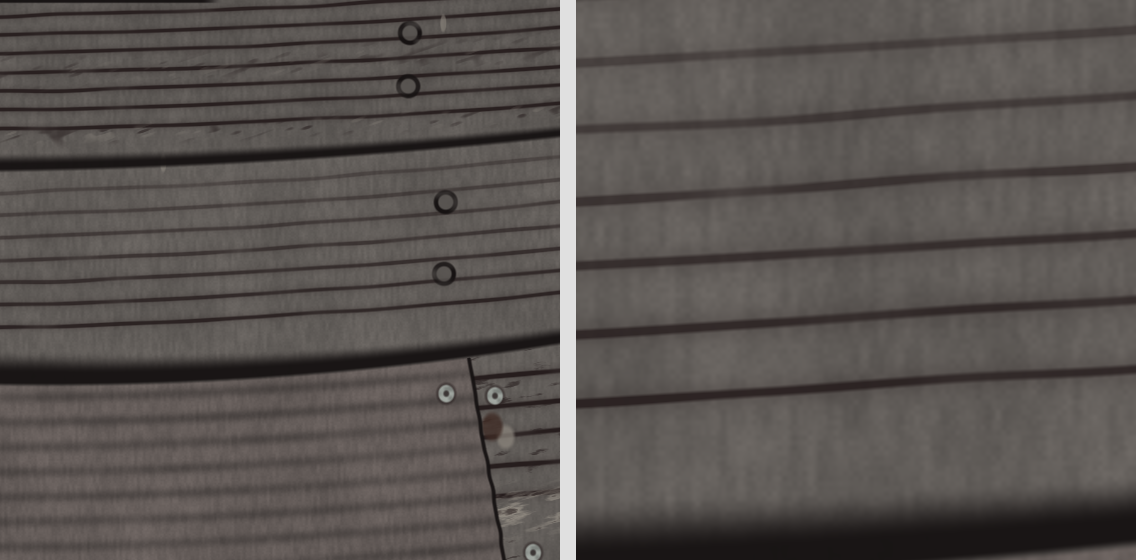
Left, the full canvas; right, a detail of the centre.
Write a WebGL 2 fragment shader that draws this texture.

```glsl
#version 300 es
precision highp float;
uniform vec2 u_resolution;
out vec4 outColor;

const vec3 GREY_WOOD = vec3(0.395, 0.377, 0.362);
const vec3 WARM_WOOD = vec3(0.405, 0.372, 0.360);
const vec3 GROOVE_DARK = vec3(0.150, 0.115, 0.115);
const vec3 GAP_DARK = vec3(0.085, 0.070, 0.070);
const vec3 PALE_WEAR = vec3(0.560, 0.535, 0.500);
const vec3 STEEL = vec3(0.560, 0.580, 0.560);
const vec3 KNOT_BROWN = vec3(0.240, 0.165, 0.140);

float hash(vec2 p) {
  vec3 h = fract(p.xyx * 0.1031);
  h += dot(h, h.yzx + 33.33);
  return fract((h.x + h.y) * h.z);
}

float noise(vec2 p) {
  vec2 i = floor(p), f = fract(p);
  f = f * f * (3.0 - 2.0 * f);
  return mix(mix(hash(i), hash(i + vec2(1, 0)), f.x),
             mix(hash(i + vec2(0, 1)), hash(i + vec2(1, 1)), f.x), f.y);
}

float fbm(vec2 p) {
  float sum = 0.0, gain = 0.5;
  for (int i = 0; i < 4; i++) {
    sum += gain * noise(p);
    p = p * 2.03 + 17.0;
    gain *= 0.5;
  }
  return sum;
}

// Rise of a bowed board edge along x
float bow(float x, float linear, float square) {
  return x * (linear + square * x);
}

// One when x lies between lo and hi
float within(float x, float lo, float hi) {
  return step(lo, x) * step(x, hi);
}

// Cut lines at multiples of spacing, for indices 0 to last
float grooves(float v, float x, float spacing, float halfWidth, float last, float blur) {
  float index = floor(v / spacing + 0.5);
  v += 0.004 * (noise(vec2(x * 9.0, index * 7.3)) - 0.5);
  float d = abs(v - index * spacing);
  float wear = 0.55 + 0.6 * noise(vec2(x * 14.0, index * 3.7 + 40.0));
  float line = 1.0 - smoothstep(halfWidth * 0.25, halfWidth + blur, d);
  float halo = 0.22 * exp(-d * d / (halfWidth * halfWidth * 6.0));
  return min(line * wear + halo, 1.0) * within(index, -0.5, last + 0.5);
}

// Soft shadow above a crisp lower edge, d being the depth past that edge
float gapShadow(float d, float width, float blur) {
  return smoothstep(-width, -0.35 * width, d) * (1.0 - smoothstep(-0.005, 0.002 + blur, d));
}

float ring(vec2 p, float radius, float halfWidth, float blur) {
  return 1.0 - smoothstep(halfWidth * 0.4, halfWidth + blur, abs(length(p) - radius));
}

float disc(vec2 p, float radius, float blur) {
  return 1.0 - smoothstep(radius - 0.003, radius + blur, length(p));
}

void main() {
  vec2 uv = gl_FragCoord.xy / u_resolution;
  float blur = 1.0 / u_resolution.y;
  float x = uv.x, y = 1.0 - uv.y;
  vec2 p = vec2(x, y);

  // Board regions
  float upperEdge = 0.306 - bow(x, 0.015, 0.046);
  float lowerEdge = 0.6875 - bow(x, -0.015, 0.088);
  float seam = x - 0.836 - 0.179 * (y - 0.635) - 0.004 * (noise(vec2(y * 40.0, 2.0)) - 0.5);
  float below = smoothstep(-0.002, 0.002, y - lowerEdge);
  float top = 1.0 - smoothstep(-0.002, 0.002, y - upperEdge);
  float middle = (1.0 - top) * (1.0 - below);
  float right = below * smoothstep(-blur, blur, seam);
  float left = below - right;

  // Weathered wood with short upright fibres
  vec3 color = mix(GREY_WOOD, WARM_WOOD, left);
  color *= 0.88 + 0.2 * fbm(vec2(x * 12.0, y * 9.0));
  color *= 0.94 + 0.12 * noise(p * vec2(190.0, 55.0));
  color *= 0.97 + 0.06 * noise(p * 330.0);
  color *= 1.0 - 0.06 * top;

  // Sharp grooves, different for each board
  float topV = y + bow(x, 0.016, 0.030) - 0.0286;
  float middleV = y + bow(x, 0.025, 0.038) - 0.3438;
  float rightV = y + 0.09 * (x - 0.91) - 0.671;
  float cut = top * 0.95 * grooves(topV, x, 0.0337, 0.0034, 6.0, blur);
  cut += middle * mix(0.4, 0.9, clamp(middleV / 0.24, 0.0, 1.0))
       * grooves(middleV, x, 0.0403, 0.0036, 6.0, blur);
  cut += right * grooves(rightV, x, 0.0530, 0.0048, 4.0, blur);
  color = mix(color, GROOVE_DARK, cut);

  // Rounded ridges on the lower left board
  float ridge = 0.5 + 0.5 * cos(6.28319 * (y + bow(x, 0.005, 0.055) - 0.710) / 0.0445);
  color *= 1.0 - left * ridge * ridge * (0.14 + 0.12 * noise(p * vec2(6.0, 20.0)));

  // Slanted chips on the top board
  float chipBand = exp(-pow((topV - 0.215) / 0.014, 2.0)) + 0.6 * exp(-pow((topV - 0.10) / 0.025, 2.0));
  float chip = noise(vec2(x * 30.0 - y * 24.0, y * 110.0 + x * 40.0));
  color = mix(color, GROOVE_DARK, 0.6 * top * chipBand * smoothstep(0.68, 0.95, chip));
  color = mix(color, PALE_WEAR, 0.3 * top * chipBand * smoothstep(0.25, 0.05, chip));

  // Split, pale wear and knot on the lower right board
  float splinter = fbm(vec2(x * 22.0, (y + 0.2 * x) * 95.0));
  float wornBand = exp(-pow((rightV - 0.245) / 0.035, 2.0));
  color = mix(color, PALE_WEAR, right * wornBand * smoothstep(0.40, 0.62, splinter));
  color = mix(color, GROOVE_DARK, 0.6 * right * smoothstep(0.60, 0.75, splinter));
  vec2 knot = (p - vec2(0.879, 0.762)) * vec2(1.0, 0.75);
  color = mix(color, PALE_WEAR, 0.7 * right * disc(knot - vec2(0.024, 0.014), 0.014, 0.006));
  color = mix(color, KNOT_BROWN, right * disc(knot, 0.017, 0.006) * (0.6 + 0.4 * splinter));

  // Sparse pale flecks
  vec2 cell = floor(p * 12.0), local = fract(p * 12.0) - 0.5;
  float fleck = step(0.955, hash(cell + 5.0)) * disc(local * vec2(1.0, 0.35), 0.05, 0.03);
  color = mix(color, PALE_WEAR, 0.55 * fleck * (1.0 - below));

  // Shadowed gaps and the butt joint
  float shade = gapShadow(y - upperEdge, mix(0.034, 0.024, x), blur);
  shade = max(shade, gapShadow(y - lowerEdge, mix(0.064, 0.034, x), blur));
  shade = max(shade, (1.0 - smoothstep(0.003, 0.007, y)) * (1.0 - smoothstep(0.36, 0.40, x)));
  shade = max(shade, below * (1.0 - smoothstep(0.001, 0.004 + blur, abs(seam))));
  color = mix(color, GAP_DARK, 0.96 * shade);

  // Dark rings around sunken screws, two per board
  for (int i = 0; i < 4; i++) {
    float row = float(i / 2), k = float(i % 2);
    vec2 q = p - vec2(0.732 + 0.064 * row - 0.003 * k,
                      0.059 + 0.302 * row + (0.095 + 0.033 * row) * k);
    float broken = 0.45 + 0.65 * noise(q * 65.0 + float(i) * 9.0);
    color = mix(color, GREY_WOOD * 0.86, 0.8 * disc(q, 0.017, blur));
    color = mix(color, GAP_DARK, min(broken, 1.0) * ring(q, 0.0175, 0.0045, blur));
  }

  // Bright screw heads beside the joint
  for (int i = 0; i < 3; i++) {
    float k = float(i);
    vec2 q = p - vec2(0.797 + k * (0.0965 - 0.0095 * k), 0.703 + k * (0.138 * k - 0.134));
    q.x *= 1.1;
    color = mix(color, GROOVE_DARK, 0.5 * disc(q, 0.020, 0.003));
    color = mix(color, STEEL * (0.85 + 0.3 * noise(q * 120.0)), disc(q, 0.016, blur));
    color = mix(color, GROOVE_DARK, 0.75 * disc(q, 0.006, 0.002));
  }

  outColor = vec4(color, 1.0);
}
```
